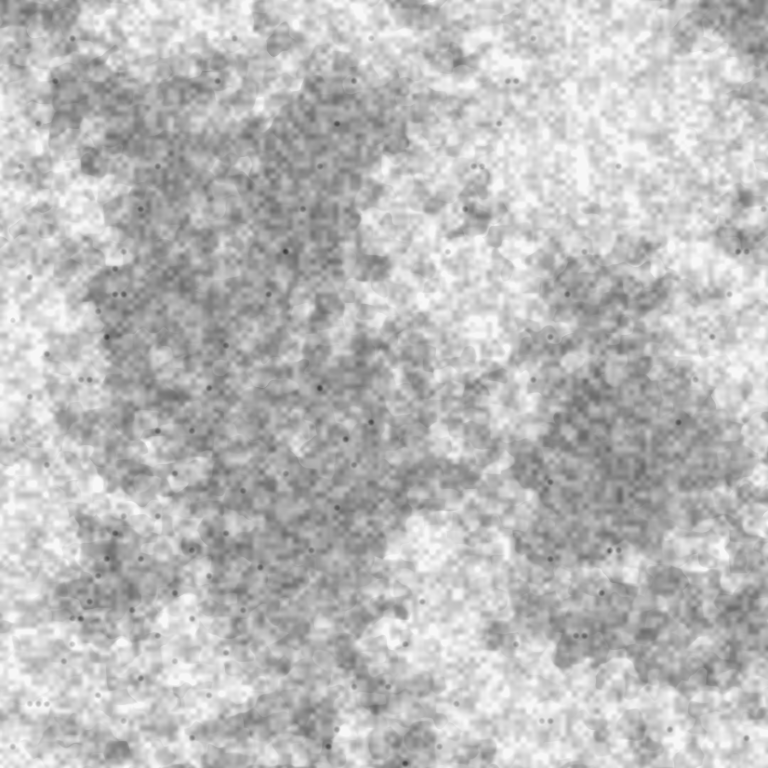
Reproduce this texture procedurally as a Shadertoy shader.

```glsl
float hash(vec2 p) {
    return fract(sin(dot(p, vec2(127.1, 311.7))) * 43758.5453);
}

float noise(vec2 p) {
    vec2 i = floor(p), f = fract(p);
    f = f * f * (3.0 - 2.0 * f);
    return mix(mix(hash(i), hash(i + vec2(1, 0)), f.x),
               mix(hash(i + vec2(0, 1)), hash(i + vec2(1, 1)), f.x), f.y);
}

// Broad cloudy patches that decide where dark grains gather
float patches(vec2 p) {
    float sum = 0.0, amplitude = 0.42;
    mat2 turn = mat2(0.8, 0.6, -0.6, 0.8);
    p *= 5.0;
    for (int i = 0; i < 4; i++) {
        sum += amplitude * noise(p);
        p = turn * p * 2.0 + 17.3;
        amplitude *= 0.65;
    }
    return sum / 0.986;
}

// Soft-edged, slightly squared grains; returns darkness from 0 to 1
float grains(vec2 uv, float scale, float scatter) {
    vec2 p = uv * scale, cell = floor(p);
    float darkness = 0.0, total = 0.0;
    for (int y = -1; y <= 1; y++)
    for (int x = -1; x <= 1; x++) {
        vec2 id = cell + vec2(x, y);
        vec2 center = id + 0.15 + 0.7 * vec2(hash(id + 3.7), hash(id + 41.2));
        vec2 d = abs(p - center) * vec2(0.92, 1.08);
        float dist = pow(dot(d * d * d, vec2(1.0)), 1.0 / 3.0);
        float weight = exp(-14.0 * dist * dist);
        float level = patches(center / scale) + scatter * (hash(id + 9.1) - 0.5);
        darkness += weight * smoothstep(0.37, 0.62, level);
        total += weight;
    }
    return darkness / total;
}

// Rare tiny flecks: positive for bright, negative for dark
float flecks(vec2 uv) {
    vec2 p = uv * 90.0, id = floor(p);
    float pick = hash(id + 71.0);
    float dot_ = 1.0 - smoothstep(0.1, 0.5, length(fract(p) - 0.5));
    return dot_ * (step(0.997, pick) - step(pick, 0.004));
}

void mainImage(out vec4 fragColor, in vec2 fragCoord) {
    vec2 uv = fragCoord / iResolution.y;

    // Ragged grain outlines
    vec2 ragged = uv + 0.012 * (vec2(noise(uv * 70.0), noise(uv * 70.0 + 37.0)) - 0.5);

    // Coarse and small grains share the same patches
    float darkness = mix(grains(ragged, 30.0, 0.30), grains(ragged + 3.0, 58.0, 0.34), 0.0);
    float small = grains(ragged, 58.0, 0.34);
    darkness = mix(darkness, small, 0.4);
    float gray = mix(0.875, 0.595, darkness);

    // Fine mottling
    gray += 0.20 * (noise(uv * 62.0 + 5.0) - 0.5);
    gray += 0.21 * (noise(uv * 135.0 + 11.0) - 0.5);
    gray += 0.22 * flecks(uv);

    fragColor = vec4(vec3(clamp(gray, 0.2, 0.97)), 1.0);
}
```
